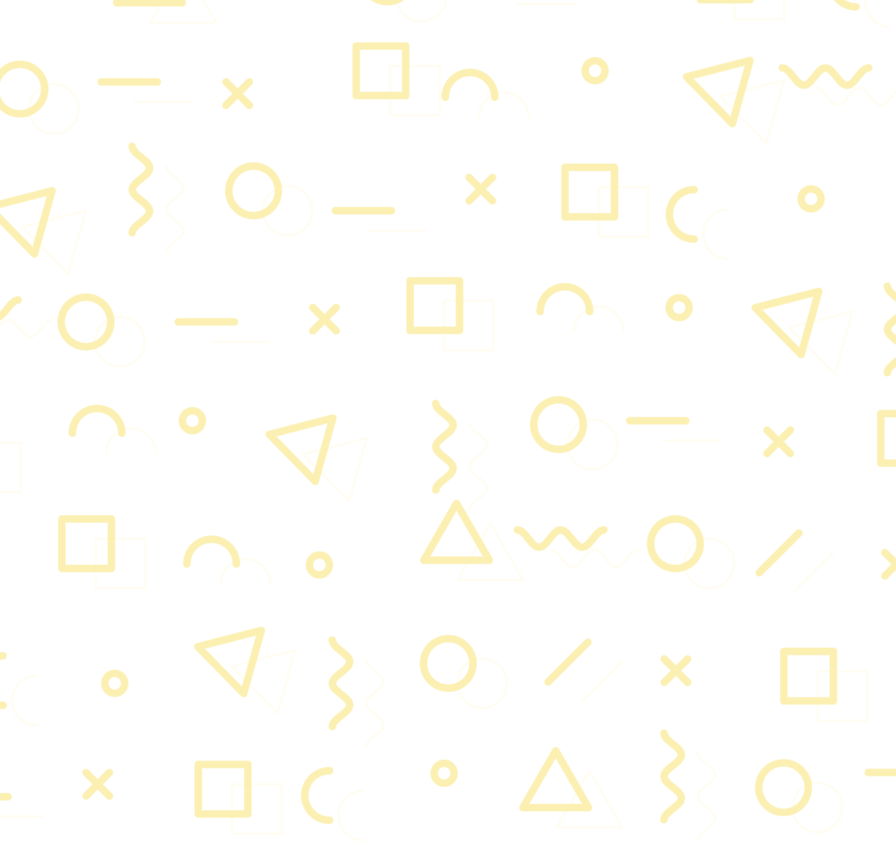
Write a Shadertoy shader that draws this pattern.

```glsl
// Scattered pale yellow outline shapes with faint offset echoes on white.
#define ROWS 7.23                   // grid cells over the canvas height
#define JITTER 0.28                 // random shift inside a cell
#define STROKE 0.032                // half width of the main lines
#define ECHO_STROKE 0.011           // half width of the echo lines
#define ECHO_OFFSET vec2(0.29, -0.17)
#define RADIUS 0.212                // rings, arcs and squares
#define WAVE_LENGTH 0.37
#define WAVE_HEIGHT 0.075
#define PAPER vec3(1.0)
#define INK vec3(0.985, 0.94, 0.70)
#define ECHO_INK vec3(1.0, 0.992, 0.95)

const float PI = 3.14159265;

float hash(vec2 cell) {
    return fract(sin(dot(cell, vec2(127.1, 311.7))) * 43758.5453);
}

vec2 rotate(vec2 p, float angle) {
    float c = cos(angle), s = sin(angle);
    return vec2(c * p.x + s * p.y, c * p.y - s * p.x);
}

float segment(vec2 p, vec2 a, vec2 b) {
    vec2 ab = b - a;
    return length(p - a - ab * clamp(dot(p - a, ab) / dot(ab, ab), 0.0, 1.0));
}

// Outline of a regular polygon whose lowest edge is level
float polygon(vec2 p, float sides, float apothem) {
    float sector = 2.0 * PI / sides;
    float angle = atan(p.x, -p.y + 1e-6);
    angle -= sector * round(angle / sector);
    p = length(p) * vec2(sin(angle), cos(angle));
    float halfEdge = apothem * tan(PI / sides);
    return length(vec2(max(abs(p.x) - halfEdge, 0.0), p.y - apothem));
}

float halfRing(vec2 p) {
    return p.y > 0.0 ? abs(length(p) - RADIUS) : length(vec2(abs(p.x) - RADIUS, p.y));
}

// Two periods of a cosine, traced as short segments on one mirrored half
float wave(vec2 p) {
    const int STEPS = 14;
    p.x = abs(p.x);
    float d = 1e3;
    vec2 a = vec2(0.0, WAVE_HEIGHT);
    for (int i = 1; i <= STEPS; i++) {
        float t = float(i) / float(STEPS);
        vec2 b = vec2(t * WAVE_LENGTH, WAVE_HEIGHT * cos(2.0 * PI * t));
        d = min(d, segment(p, a, b));
        a = b;
    }
    return d;
}

// Distance to the centre line of one shape
float shape(vec2 p, int kind, float pick) {
    float quarter = pick < 0.5 ? 0.0 : 0.5 * PI;
    if (kind == 0) return segment(abs(p), vec2(0.0), vec2(0.1));
    if (kind == 1) return abs(length(p) - 0.085);
    if (kind == 2) return abs(length(p) - RADIUS);
    if (kind == 3) return polygon(p, 4.0, RADIUS);
    if (kind == 4) {
        float turn = pick < 0.38 ? 0.0 : pick < 0.64 ? -0.5 * PI : 1.08 * PI;
        return polygon(rotate(p, turn), 3.0, 0.162);
    }
    if (kind == 5) {
        vec2 reach = rotate(vec2(0.24, 0.0), pick < 0.6 ? 0.0 : -0.25 * PI);
        return segment(p, -reach, reach);
    }
    if (kind == 6) return halfRing(rotate(p, quarter));
    return wave(rotate(p, quarter));
}

void mainImage(out vec4 fragColor, in vec2 fragCoord) {
    float pixel = ROWS / iResolution.y;
    vec2 p = fragCoord * pixel;
    float ink = 1e3, echo = 1e3;

    // Nearest shapes, with every row slid sideways by its own amount
    for (int j = -1; j <= 1; j++) {
        float row = floor(p.y) + float(j);
        float slide = hash(vec2(row, 7.0));
        for (int i = -1; i <= 1; i++) {
            vec2 cell = vec2(floor(p.x - slide) + float(i), row);
            vec2 shift = vec2(hash(cell + 17.0), hash(cell + 43.0)) - 0.5;
            vec2 q = p - cell - vec2(slide, 0.0) - 0.5 - JITTER * shift;

            // Each kind appears once in eight cells, in a new place per row
            int kind = int(mod(3.0 * cell.x + 0.5 * row * (row + 1.0) + 0.5, 8.0));
            float pick = hash(cell + 71.0);
            ink = min(ink, shape(q, kind, pick));
            if (kind > 1) echo = min(echo, shape(q - ECHO_OFFSET, kind, pick));
        }
    }

    // Echoes lie beneath the main lines
    vec3 color = mix(ECHO_INK, PAPER, smoothstep(-pixel, pixel, echo - ECHO_STROKE));
    color = mix(INK, color, smoothstep(-pixel, pixel, ink - STROKE));
    fragColor = vec4(color, 1.0);
}
```
